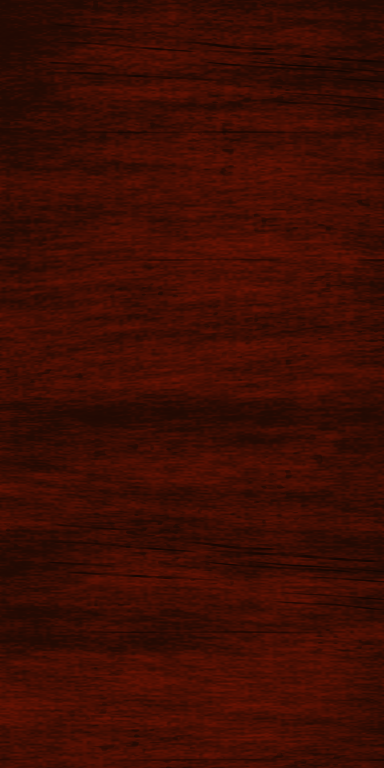
Write a WebGL 2 fragment shader that draws this texture.

```glsl
#version 300 es
precision highp float;

uniform vec2 u_resolution;
out vec4 fragColor;

const vec3 DARK_STAIN = vec3(0.110, 0.034, 0.010);
const vec3 RED_STAIN = vec3(0.450, 0.077, 0.012);
const vec3 CRACK_COLOR = vec3(0.065, 0.020, 0.008);
const float BASE_TONE = 0.375;
const float PATCH_AMOUNT = 0.26;
const float BAND_AMOUNT = 0.50;
const float FIBRE_AMOUNT = 0.30;
const float GRAIN_AMOUNT = 0.36;
const float TONE_FLOOR = 0.10;
const float BOARD_PERIOD = 1.302;
const int CRACK_COUNT = 12;

float hash(vec2 p) {
    return fract(sin(dot(p, vec2(127.1, 311.7))) * 43758.5453);
}

float noise(vec2 p) {
    vec2 cell = floor(p);
    vec2 f = fract(p);
    f = f * f * (3.0 - 2.0 * f);
    float low = mix(hash(cell), hash(cell + vec2(1.0, 0.0)), f.x);
    float high = mix(hash(cell + vec2(0.0, 1.0)), hash(cell + vec2(1.0)), f.x);
    return mix(low, high, f.y) - 0.5;
}

// Layered noise drawn out along the grain
float streaks(vec2 p) {
    float sum = 0.0;
    float amplitude = 0.60;
    for (int i = 0; i < 4; i++) {
        sum += amplitude * noise(p);
        p = p * vec2(2.1, 1.9) + vec2(17.3, 9.7);
        amplitude *= 0.70;
    }
    return sum;
}

// Signed vertical distance within the repeating board
float boardOffset(float depth, float center) {
    return mod(depth - center + 0.5 * BOARD_PERIOD, BOARD_PERIOD) - 0.5 * BOARD_PERIOD;
}

float glow(vec2 p, vec2 center, vec2 size) {
    vec2 d = vec2(p.x - center.x, boardOffset(p.y, center.y)) / size;
    return exp(-dot(d, d));
}

// Long tapered splits running along the grain
float cracks(vec2 p, float pixel) {
    float mask = 0.0;
    for (int i = 0; i < CRACK_COUNT; i++) {
        float id = float(i);
        float start = hash(vec2(id, 1.0)) * 0.95 - 0.1;
        float span = mix(0.15, 0.6, hash(vec2(id, 2.0)));
        float along = (p.x - start) / span;
        float taper = max(0.0, 4.0 * along * (1.0 - along));
        float center = 0.09 + 0.16 * (id + hash(vec2(id, 3.0))) / float(CRACK_COUNT);
        center += 0.07 * (p.x - 0.5) + 0.006 * noise(vec2(p.x * 8.0, id * 5.0));
        float width = mix(0.0004, 0.0022, hash(vec2(id, 4.0))) * taper;
        float line = 1.0 - smoothstep(width, width + 1.1 * pixel, abs(boardOffset(p.y, center)));
        float depth = 0.65 + 0.7 * noise(vec2(p.x * 25.0, id * 3.0));
        mask = max(mask, line * depth * smoothstep(0.0, 0.4, taper));
    }
    return mask;
}

float seam(vec2 p, float center, float pixel) {
    float d = abs(boardOffset(p.y, center + 0.004 * noise(vec2(p.x * 5.0, center))));
    float strength = smoothstep(-0.5, 0.4, noise(vec2(p.x * 9.0, center * 40.0)));
    return strength * (1.0 - smoothstep(0.0004, 0.0008 + 1.2 * pixel, d));
}

// Small ragged pits, gathered in loose groups
float pores(vec2 p) {
    float pits = smoothstep(0.24, 0.40, noise(p * vec2(48.0, 120.0) + 83.0));
    return pits * smoothstep(0.0, 0.3, noise(p * vec2(7.0, 12.0) + 11.0));
}

void main() {
    float pixel = 1.0 / u_resolution.x;
    vec2 p = gl_FragCoord.xy * pixel;
    p.y = u_resolution.y * pixel - p.y;

    // Gently bent grain, rising to the right across the middle
    vec2 g = p;
    g.y += 0.08 * (p.x - 0.5) * (glow(p, vec2(0.5, 0.90), vec2(2.0, 0.22)) - 0.2);
    g.y += 0.018 * noise(p * vec2(2.5, 4.0)) + 0.004 * noise(p * vec2(11.0, 18.0));

    // Stain, bands, fine fibre and grit
    float tone = BASE_TONE;
    tone += PATCH_AMOUNT * noise(g * vec2(2.6, 6.0) + 4.0);
    tone += BAND_AMOUNT * streaks(g * vec2(2.8, 25.0));
    tone += FIBRE_AMOUNT * noise(g * vec2(20.0, 165.0) + 31.0);
    tone += GRAIN_AMOUNT * noise(g * vec2(95.0, 245.0) + 57.0);

    // Broad light and shade
    tone += 0.17 * glow(p, vec2(0.55, 0.80), vec2(0.75, 0.25));
    tone += 0.11 * glow(p, vec2(0.50, 0.48), vec2(0.70, 0.11));
    tone -= 0.30 * glow(p, vec2(0.36, 1.09), vec2(0.36, 0.080));
    tone -= 0.15 * glow(p, vec2(0.0, 0.20), vec2(0.20, 0.16));
    tone -= 0.09 * smoothstep(0.78, 1.0, p.x);
    tone -= 0.25 * pores(g);

    // Soft floor keeps the shadows from going flat
    float lift = tone - TONE_FLOOR;
    tone = TONE_FLOOR + 0.5 * (lift + sqrt(lift * lift + 0.01)) - 0.04;

    vec3 color = mix(DARK_STAIN, RED_STAIN, min(tone, 1.05));
    float splits = max(cracks(p, pixel), 0.7 * max(seam(p, 0.345, pixel), seam(p, 0.677, pixel)));
    fragColor = vec4(mix(color, CRACK_COLOR, splits), 1.0);
}
```
